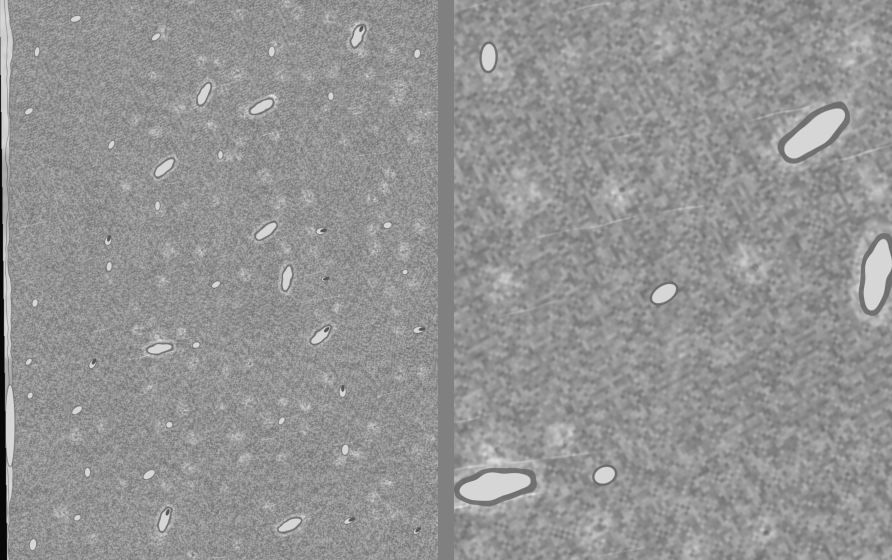
Left: the whole. Right: its middle third, enlarged.
Write a WebGL 2 fragment shader that draws this texture.

```glsl
#version 300 es
precision highp float;
// Grey tissue section: fine grain, pale mottled cells, bright vessels with
// dark rims and thin slanted fibres, beside a torn pale margin on the left.
// Each kind of feature is scattered on its own jittered grid.
uniform vec2 u_resolution;
out vec4 fragColor;

const float TISSUE = 0.572;
const float LUMEN = 0.84;
const float RIM = 0.40;
const float VOID_TONE = 0.03;

float hash(vec2 p) {
    return fract(sin(dot(p, vec2(127.1, 311.7))) * 43758.5453);
}

vec2 hash2(vec2 p) {
    return vec2(hash(p + 17.3), hash(p + 59.8));
}

mat2 rotation(float a) {
    return mat2(cos(a), -sin(a), sin(a), cos(a));
}

float noise(vec2 p) {
    vec2 i = floor(p), f = fract(p);
    f = f * f * (3.0 - 2.0 * f);
    float low = mix(hash(i), hash(i + vec2(1, 0)), f.x);
    float high = mix(hash(i + vec2(0, 1)), hash(i + vec2(1, 1)), f.x);
    return mix(low, high, f.y);
}

// Approximate signed distance to an ellipse with the given half axes
float ellipse(vec2 p, vec2 axes) {
    float k = length(p / axes);
    return k * (k - 1.0) / max(length(p / (axes * axes)), 0.001);
}

float fill(float d, float blur) {
    return 1.0 - smoothstep(-blur, blur, d);
}

// Brightness added by soft cell bodies with speckled nuclei
float cells(vec2 p, float size) {
    float sum = 0.0;
    float wobble = noise(p * 120.0) - 0.5;
    float mottle = noise(p * 270.0 + 7.0) - 0.5;
    for (int k = 0; k < 9; k++) {
        vec2 id = floor(p / size) + vec2(k % 3 - 1, k / 3 - 1);
        vec2 centre = (id + 0.1 + 0.8 * hash2(id)) * size;
        float chance = 0.04 + 0.54 * smoothstep(0.14, 0.3, centre.x);
        if (hash(id + 3.1) > chance) continue;
        float kind = hash(id + 8.6);
        float radius = mix(0.010, 0.0175, hash(id + 5.7));
        vec2 q = rotation(6.3 * kind) * (p - centre) * vec2(1.0, 1.15);
        float d = length(q) + 0.006 * wobble;
        float halo = 1.0 - smoothstep(radius * 0.55, radius * 1.15, d);
        float core = 1.0 - smoothstep(radius * 0.35, radius * 0.75, d);
        float spot = fill(length(q - 0.2 * radius) - 0.0017, 0.0012);
        sum = max(sum, halo * mix(0.045, 0.08, kind));
        sum += core * (0.02 + 0.20 * mottle) - 0.2 * spot * step(0.55, kind);
    }
    return sum;
}

// Fine broken streaks running up to the right
float fibres(vec2 p, vec2 size, float blur) {
    float sum = 0.0;
    vec2 r = rotation(0.2) * p;
    float broken = smoothstep(0.2, 0.6, noise(r * vec2(70.0, 160.0)));
    for (int k = 0; k < 9; k++) {
        vec2 id = floor(r / size) + vec2(k % 3 - 1, k / 3 - 1);
        vec2 centre = (id + hash2(id + 31.0)) * size;
        if (hash(id + 2.9) > 0.36) continue;
        vec2 q = rotation(0.16 * (hash(id + 6.2) - 0.5)) * (r - centre);
        q.y += 0.002 * (noise(vec2(q.x * 60.0, id.y)) - 0.5);
        float halfLength = mix(0.015, 0.085, pow(hash(id + 4.4), 1.6));
        float taper = 1.0 - smoothstep(0.6, 1.0, abs(q.x) / halfLength);
        float line = fill(abs(q.y) - 0.0007, blur);
        sum = max(sum, line * taper * mix(0.05, 0.15, hash(id + 1.7)));
    }
    return sum * broken;
}

// Bright lumen, dark wall, and a pale sheath scaled by its strength
float vessel(float tone, float d, float wall, float sheath, float blur) {
    tone += 0.10 * sheath * fill(d - wall * 2.6, 0.002);
    tone = mix(tone, RIM, 0.85 * fill(d - wall, blur));
    return mix(tone, LUMEN, fill(d, blur));
}

float vessels(float tone, vec2 p, float size, float blur) {
    float ragged = noise(p * 110.0) - 0.5;
    for (int k = 0; k < 9; k++) {
        vec2 id = floor(p / size) + vec2(k % 3 - 1, k / 3 - 1);
        vec2 centre = (id + 0.15 + 0.7 * hash2(id + 73.0)) * size;
        if (hash(id + 9.4) > 0.62 || centre.x < 0.04) continue;
        float large = step(0.84, hash(id + 12.5));
        float width = mix(mix(0.0038, 0.006, hash(id + 1.3)), 0.0075, large);
        float stretch = mix(mix(1.0, 2.1, hash(id + 6.6)), 2.8, large);
        vec2 q = rotation(mix(0.15, 1.65, hash(id + 7.9))) * (p - centre);
        float d = ellipse(q, width * vec2(stretch, 1.0)) + 0.003 * ragged * large;
        tone = vessel(tone, d, mix(0.0014, 0.0032, large), large, blur);
        float body = ellipse(q - vec2(width * stretch * 0.65, 0.0), vec2(0.006, 0.003));
        tone = mix(tone, 0.33, fill(body, blur) * step(0.75, hash(id + 15.2)));
    }
    return tone;
}

// Torn left border: empty black outside, pale membrane, dark tissue lip
float margin(float tone, vec2 p, float blur) {
    float tear = 0.018 + 0.009 * (noise(vec2(p.y * 13.0, 2.0)) - 0.5)
               + 0.003 * (noise(vec2(p.y * 70.0, 5.0)) - 0.5);
    float thin = smoothstep(0.6, 0.8, noise(vec2(p.y * 9.0, 8.0)));
    float pale = mix(0.82, 0.66, thin) + 0.05 * (noise(p * 90.0) - 0.5);
    float fold = abs(p.x - tear * mix(0.55, 0.95, noise(vec2(p.y * 22.0, 4.0))));
    tone = mix(tone, 0.46, 0.7 * fill(p.x - tear - 0.0016, blur));
    tone = mix(tone, pale, fill(p.x - tear, blur));
    tone -= 0.25 * fill(fold - 0.0006, blur) * step(p.x, tear);
    tone = vessel(tone, ellipse(p - vec2(0.018, 0.24), vec2(0.008, 0.072)), 0.0014, 0.0, blur);
    float outside = 0.0135 * (1.0 - floor(p.y * 15.0) / 15.0) - 0.001;
    return mix(tone, VOID_TONE, fill(p.x - outside, blur));
}

void main() {
    vec2 p = gl_FragCoord.xy / u_resolution.y;
    float blur = 0.8 / u_resolution.y;
    vec2 turned = rotation(0.5) * p;
    float grain = 0.19 * (noise(turned * 430.0) - 0.5) + 0.08 * (noise(turned * 210.0 + 9.0) - 0.5);
    float clouds = 0.02 * (noise(p * 18.0) - 0.5);
    vec2 tiles = cos(p * 6.2832 / 0.036);
    float tone = TISSUE + clouds + 0.004 * (tiles.x + tiles.y);
    tone += cells(p, 0.052) + fibres(p, vec2(0.15, 0.032), blur) + grain;
    tone = vessels(tone, p, 0.11, blur);
    tone = margin(tone, p, blur);
    fragColor = vec4(vec3(clamp(tone, 0.0, 1.0)), 1.0);
}
```
